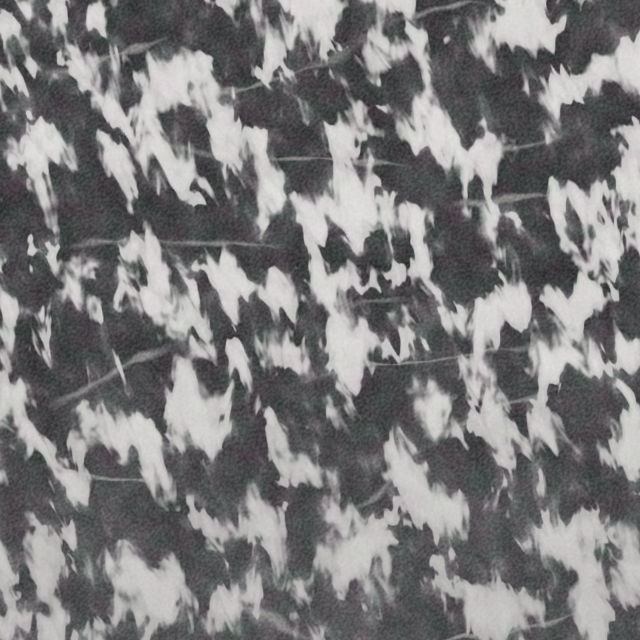
Reproduce this texture procedurally as a WebGL 2 fragment shader.

```glsl
#version 300 es
precision highp float;

uniform vec2 u_resolution;
out vec4 fragColor;

#define LEAN 0.24          // sideways lean of the pale flakes
#define RISE 0.13          // upward slope of the dark lanes
#define FLAKE_SCALE vec2(14.5, 8.6)
#define LANE_SCALE vec2(4.5, 13.0)
#define PALE_LEVEL 0.14    // higher gives fewer flakes
#define FRAY 0.032         // length of the ragged spikes
#define CRUMBLE 0.20       // small chips along the flake edges
#define GRAIN 0.085
#define DARK_TONE vec3(0.272, 0.271, 0.278)
#define PALE_TONE vec3(0.850, 0.842, 0.838)
#define VEIN_TONE vec3(0.62, 0.62, 0.61)

// Random unit gradient for a lattice corner
vec2 cornerGradient(ivec2 cell) {
    uvec2 c = uvec2(cell);
    uint h = c.x * 1597334673u ^ c.y * 3812015801u;
    h = (h ^ (h >> 15)) * 2246822519u;
    h = (h ^ (h >> 13)) * 3266489917u;
    h ^= h >> 16;
    float angle = float(h & 65535u) / 65536.0 * 6.28319;
    return vec2(cos(angle), sin(angle));
}

// Gradient noise, roughly -1 to 1
float noise(vec2 p) {
    vec2 base = floor(p);
    vec2 f = p - base;
    ivec2 c = ivec2(base);
    vec2 s = f * f * f * (f * (f * 6.0 - 15.0) + 10.0);
    float a = dot(cornerGradient(c), f);
    float b = dot(cornerGradient(c + ivec2(1, 0)), f - vec2(1, 0));
    float d = dot(cornerGradient(c + ivec2(0, 1)), f - vec2(0, 1));
    float e = dot(cornerGradient(c + ivec2(1, 1)), f - vec2(1, 1));
    return 1.4 * mix(mix(a, b, s.x), mix(d, e, s.x), s.y);
}

// Leaning flakes broken up by near-horizontal dark lanes
float flakeField(vec2 q) {
    float field = 0.62 * noise(q * LANE_SCALE + 17.3);
    field += CRUMBLE * noise(q * vec2(58.0, 46.0) + 7.7);
    q.y += FRAY * noise(q * vec2(36.0, 9.0) + 41.0);
    float weight = 1.0;
    vec2 scale = FLAKE_SCALE;
    for (int i = 0; i < 4; i++) {
        field += weight * noise(q * scale + float(i) * 23.7);
        weight *= 0.56;
        scale *= vec2(2.05, 1.95);
    }
    return field;
}

// Thin broken seams following the lanes
float veinMask(vec2 q) {
    q.y += 0.006 * noise(q * 20.0 + 61.0);
    float ridge = abs(noise(q * vec2(1.8, 6.5) + 71.2));
    float width = 0.028 + 0.04 * noise(q * 26.0 + 5.0);
    float soft = max(0.03, fwidth(ridge));
    float line = 1.0 - smoothstep(width - soft, width + soft, ridge);
    float broken = smoothstep(-0.15, 0.25, noise(q * vec2(5.0, 7.0) + 33.1));
    return line * broken;
}

void main() {
    vec2 p = gl_FragCoord.xy / min(u_resolution.x, u_resolution.y);

    // Skewed frame with a gentle wander
    vec2 q = vec2(p.x + LEAN * p.y, p.y - RISE * p.x);
    q += 0.014 * vec2(noise(p * 7.0), noise(p * 5.0 + 9.0));

    // Flake coverage, with crisp and smudged edges
    float field = flakeField(q);
    float soft = mix(0.09, 0.27, smoothstep(-0.4, 0.5, noise(p * 14.0 + 3.0)));
    soft = max(soft, fwidth(field));
    float pale = smoothstep(PALE_LEVEL - soft, PALE_LEVEL + soft, field);

    // Surface texture
    float weave = noise(vec2(p.x + p.y, 1.6 * (p.y - p.x)) * 95.0);
    float speckle = noise(p * 210.0 + 11.0);
    float grain = GRAIN * (0.6 * weave + 0.6 * speckle);
    float cloud = noise(p * 8.0 + 55.0);
    float mottle = noise(q * vec2(34.0, 27.0) + 19.0);
    float tint = noise(p * 26.0 + 81.0);

    // Dusty film on the darks beside the flakes, dull rims on the flakes
    float dust = smoothstep(PALE_LEVEL - 0.55, PALE_LEVEL, field);
    dust *= smoothstep(-0.3, 0.5, mottle + 0.5 * cloud);
    float rim = 1.0 - smoothstep(PALE_LEVEL + 0.1, PALE_LEVEL + 0.55, field);

    // Light falls off over the lower part, where the darks turn hazy
    float height = smoothstep(0.0, 0.6, p.y);
    vec3 dark = DARK_TONE + 0.06 * (1.0 - height) + 0.045 * cloud + grain;
    dark += 0.05 * mottle + 0.13 * dust;
    dark += tint * vec3(0.026, -0.014, 0.008);
    vec3 light = PALE_TONE - 0.085 * (1.0 - height) + 0.03 * cloud + 0.3 * grain;
    light += 0.02 * mottle - 0.06 * rim;
    light += tint * vec3(0.010, -0.010, 0.005);

    vec3 color = mix(dark, VEIN_TONE + grain, 0.75 * veinMask(q));
    color = mix(color, light, pale);
    fragColor = vec4(clamp(color, 0.0, 1.0), 1.0);
}
```
